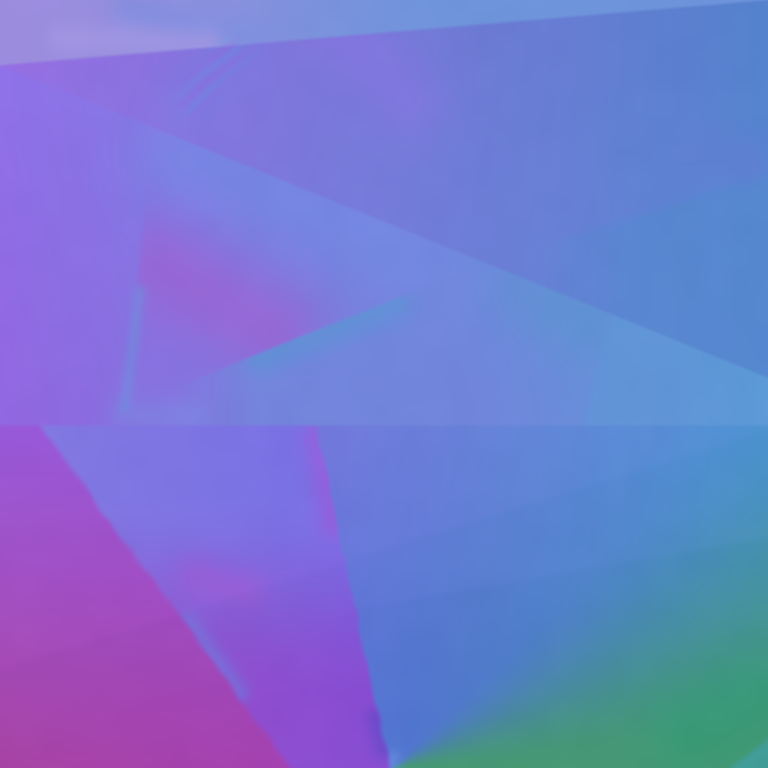
Reproduce this texture map procedurally as a WebGL 2 fragment shader.

```glsl
#version 300 es
precision highp float;
uniform vec2 u_resolution;
out vec4 fragColor;

#define EDGE_SOFT 0.003
#define HORIZON 0.446
#define GRAIN 0.010
#define RIPPLE 0.022
#define FAN_SPREAD 0.80
#define FAN_APEX vec2(0.507, 0.0)

float hash(vec2 p) {
    return fract(sin(dot(p, vec2(41.3, 289.1))) * 4375.5);
}

float noise(vec2 p) {
    vec2 i = floor(p), f = fract(p);
    f = f * f * (3.0 - 2.0 * f);
    return mix(mix(hash(i), hash(i + vec2(1, 0)), f.x),
               mix(hash(i + vec2(0, 1)), hash(i + vec2(1, 1)), f.x), f.y);
}

// Signed distance to the line a-b, positive on its left
float lineDist(vec2 p, vec2 a, vec2 b) {
    vec2 d = normalize(b - a), q = p - a;
    return d.x * q.y - d.y * q.x;
}

float side(vec2 p, vec2 a, vec2 b, float soft) {
    return smoothstep(-soft, soft, lineDist(p, a, b));
}

// Soft light around the segment a-b
float glow(vec2 p, vec2 a, vec2 b, float radius) {
    vec2 q = p - a, d = b - a;
    q -= d * clamp(dot(q, d) / dot(d, d), 0.0, 1.0);
    return exp(-dot(q, q) / (radius * radius));
}

vec3 corners(vec2 t, vec3 bl, vec3 br, vec3 tl, vec3 tr) {
    t = clamp(t, 0.0, 1.0);
    return mix(mix(bl, br, t.x), mix(tl, tr, t.x), t.y);
}

vec3 topStrip(vec2 p) {
    vec3 c = mix(vec3(.61, .55, .87), vec3(.43, .58, .86), smoothstep(0.0, 0.65, p.x));
    c = mix(c, vec3(.49, .56, .88), 0.6 * glow(p, vec2(.17, .985), vec2(.33, .95), .025));
    return mix(c, vec3(.65, .60, .89), 0.6 * glow(p, vec2(.08, .95), vec2(.27, .943), .02));
}

vec3 upperWedge(vec2 p) {
    vec3 c = corners(vec2(p.x, (p.y - .5) / .45), vec3(.55, .46, .89), vec3(.35, .53, .83),
                     vec3(.59, .43, .89), vec3(.33, .51, .80));
    c = mix(c, vec3(.54, .46, .89), 0.5 * glow(p, vec2(.43, .98), vec2(.53, .87), .05));
    c = mix(c, vec3(.46, .50, .89), 0.4 * glow(p, vec2(.25, .87), vec2(.31, .93), .04));
    float lower = 1.0 - side(p, vec2(.68, .672), vec2(1.0, .772), .008);
    c = mix(c, vec3(.32, .54, .80), 0.5 * lower * smoothstep(.66, .85, p.x));
    return mix(c, vec3(.40, .49, .82), 0.4 * glow(p, vec2(.90, .80), vec2(.98, .79), .03));
}

vec3 middleBand(vec2 p) {
    vec3 c = corners(vec2(p.x, (p.y - .45) / .45), vec3(.57, .40, .88), vec3(.36, .60, .84),
                     vec3(.56, .44, .91), vec3(.35, .60, .84));
    c = mix(c, vec3(.45, .54, .89), 0.65 * glow(p, vec2(.25, .79), vec2(.55, .66), .075));
    c = mix(c, vec3(.36, .58, .82), 0.6 * glow(p, vec2(.68, .62), vec2(.76, .58), .06));
    float eastFold = side(p, vec2(.80, .60), vec2(.757, .44), .01);
    c = mix(c, vec3(.36, .60, .84), 0.45 * eastFold);

    // Violet petal above the slanted fold
    float above = side(p, vec2(.22, .492), vec2(.52, .613), .004);
    float east = side(p, vec2(.182, .667), vec2(.162, .455), .005);
    float petal = glow(p, vec2(.21, .65), vec2(.35, .57), .065);
    c = mix(c, vec3(.61, .39, .83), 0.75 * petal * east * above);

    // Blue sheet under the fold
    float sheet = (1.0 - above) * smoothstep(.20, .36, p.x) * (1.0 - smoothstep(.52, .75, p.x));
    c = mix(c, vec3(.44, .53, .86), 0.75 * sheet);
    c = mix(c, vec3(.35, .59, .83), 0.6 * (1.0 - above) * glow(p, vec2(.34, .535), vec2(.51, .605), .025));
    c = mix(c, vec3(.42, .57, .87), 0.5 * glow(p, vec2(.182, .62), vec2(.162, .47), .009));
    return mix(c, vec3(.48, .54, .89), 0.5 * glow(p, vec2(.165, .46), vec2(.25, .455), .025));
}

vec3 lowerLeft(vec2 p) {
    return corners(p / vec2(.36, .45), vec3(.68, .27, .66), vec3(.66, .26, .70),
                   vec3(.59, .35, .85), vec3(.60, .34, .85));
}

vec3 lowerMiddle(vec2 p) {
    vec2 t = vec2((p.x - .05) / .40, smoothstep(.08, .36, p.y));
    vec3 c = corners(t, vec3(.62, .30, .77), vec3(.56, .31, .84),
                     vec3(.51, .47, .88), vec3(.47, .44, .90));
    c = mix(c, vec3(.61, .36, .86), 0.7 * glow(p, vec2(.415, .43), vec2(.435, .32), .022));
    c = mix(c, vec3(.61, .36, .83), 0.65 * glow(p, vec2(.255, .25), vec2(.32, .23), .027));
    c = mix(c, vec3(.48, .46, .87), 0.7 * glow(p, vec2(.245, .19), vec2(.31, .10), .015));
    return mix(c, vec3(.40, .30, .80), 0.6 * glow(p, vec2(.49, .065), vec2(.50, .025), .014));
}

vec3 lowerRight(vec2 p) {
    vec3 c = corners(vec2((p.x - .42) / .58, p.y / .45), vec3(.36, .45, .86), vec3(.28, .56, .72),
                     vec3(.45, .47, .86), vec3(.31, .58, .83));
    vec2 ray = p - FAN_APEX;
    float fan = 1.0 - smoothstep(0.0, FAN_SPREAD, atan(ray.y, max(ray.x, 0.001)));
    c = mix(c, vec3(.31, .61, .48), fan);
    c = mix(c, vec3(.23, .62, .49), 0.6 * glow(p, vec2(.90, .05), vec2(.98, .09), .06));
    c = mix(c, vec3(.29, .63, .62), 1.0 - side(p, vec2(.95, 0.0), vec2(1.0, .037), .006));
    return mix(c, vec3(.42, .55, .88), 0.8 * glow(p, vec2(.507, .0), vec2(.511, .012), .012));
}

void main() {
    vec2 p = gl_FragCoord.xy / u_resolution;
    vec2 wobble = p + 0.004 * (noise(p * 45.0) - 0.5);

    // Lower facets, joined along two slanted ridges
    vec3 low = mix(lowerLeft(p), lowerMiddle(p), side(wobble, vec2(.05, .448), vec2(.378, 0.0), .006));
    low = mix(low, lowerRight(p), side(wobble, vec2(.412, .44), vec2(.508, 0.0), .005));

    // Faint shadows under two long beams
    float beam = 1.0 - side(p, vec2(0.0, .128), vec2(1.0, .44), .006);
    float beamLow = 1.0 - side(p, vec2(.45, .205), vec2(1.0, .30), .006);
    low -= vec3(.018, .006, .012) * beam;
    low -= vec3(.018, .008, .015) * beamLow * smoothstep(.40, .55, p.x);

    // Stack the bands from bottom to top
    vec3 col = mix(low, middleBand(p), smoothstep(-EDGE_SOFT, EDGE_SOFT, p.y - HORIZON));
    col = mix(col, upperWedge(p), side(p, vec2(0.0, .915), vec2(1.0, .508), EDGE_SOFT));
    col = mix(col, topStrip(p), side(p, vec2(0.0, .915), vec2(1.0, 1.0), EDGE_SOFT));

    // Small ripples and a soft grain
    float ripple = sin(dot(p, vec2(190.0, -230.0)) + 4.0 * noise(p * 20.0));
    col += RIPPLE * ripple * vec3(-1.0, 1.0, 0.0) * glow(p, vec2(.25, .87), vec2(.30, .93), .022);
    col += GRAIN * (noise(p * 30.0) - 0.5);
    fragColor = vec4(clamp(col, 0.0, 1.0), 1.0);
}
```
